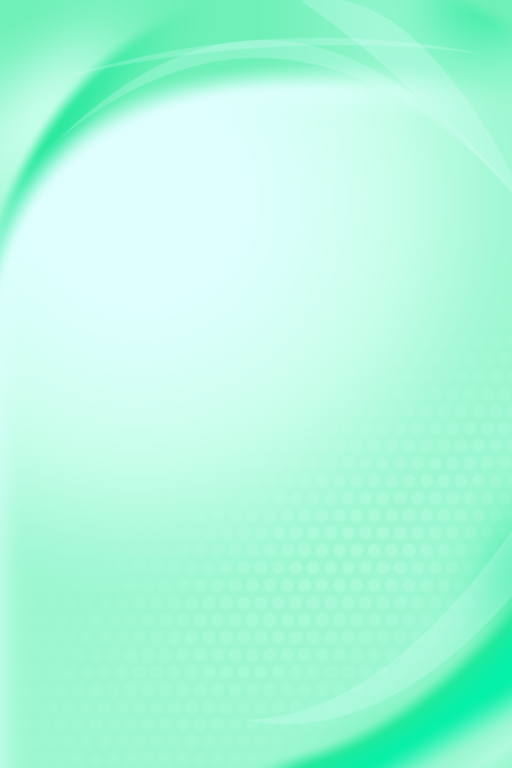
A Shadertoy shader for this background:

```glsl
// Mint backdrop: a pale radial glow framed by soft green sweeps at two corners.
// Sweeps are superellipse and parabola fields; thin veils lie between parabola
// pairs, and a staggered halftone fades in along the lower diagonal.

const vec3 ICE   = vec3(0.87, 1.00, 0.995);
const vec3 PALE  = vec3(0.80, 1.00, 0.93);
const vec3 MINT  = vec3(0.61, 0.97, 0.82);
const vec3 LEAF  = vec3(0.43, 0.94, 0.72);
const vec3 DEEP  = vec3(0.14, 0.91, 0.61);
const vec3 VIVID = vec3(0.02, 0.94, 0.66);

const vec2  GLOW_CENTER  = vec2(0.27, 1.11);
const vec2  INNER_CENTER = vec2(0.645, 0.72);
const vec2  INNER_RADII  = vec2(0.664, 0.605);
const vec2  OUTER_CENTER = vec2(0.645, 0.855);
const vec2  OUTER_RADII  = vec2(0.674, 0.693);
const float DOT_PITCH    = 0.034;
const float DOT_RADIUS   = 0.36;
const float DOT_ALPHA    = 0.15;
const float VEIL_ALPHA   = 0.24;

// Approximate distance to an open-bottomed superellipse; positive is outside.
float archDistance(vec2 p, vec2 center, vec2 radii, float power) {
    vec2 q = abs(vec2(p.x - center.x, max(p.y - center.y, 0.0))) / radii;
    return (pow(pow(q.x, power) + pow(q.y, power), 1.0 / power) - 1.0) * radii.y;
}

// Distance above a parabola given as (apex x, apex y, downward curvature).
float aboveArc(vec2 p, vec3 arc) {
    float dx = p.x - arc.x;
    float slope = 2.0 * arc.z * dx;
    return (p.y - arc.y + arc.z * dx * dx) / sqrt(1.0 + slope * slope);
}

// Coverage of the area between two parabolas.
float veil(vec2 p, vec3 upper, vec3 lower, float aa) {
    return smoothstep(-aa, aa, -aboveArc(p, upper))
         * smoothstep(-aa, aa, aboveArc(p, lower));
}

// Soft elliptical spot, turned by an angle.
float spot(vec2 p, vec2 center, vec2 size, float angle) {
    float c = cos(angle), s = sin(angle);
    vec2 d = p - center;
    d = vec2(c * d.x + s * d.y, c * d.y - s * d.x) / size;
    return exp(-dot(d, d));
}

vec3 radialGlow(vec2 p) {
    float r = length(p - GLOW_CENTER);
    vec3 color = mix(ICE, PALE, smoothstep(0.18, 0.52, r));
    return mix(color, MINT, smoothstep(0.42, 0.80, r));
}

// Staggered dots, strongest along a rising diagonal.
float halftone(vec2 p, float aa) {
    vec2 grid = p / DOT_PITCH;
    grid.x += 0.5 * mod(floor(grid.y), 2.0);
    float dist = length(fract(grid) - 0.5);
    float edge = aa / DOT_PITCH + 0.04;
    float fade = spot(p, vec2(0.68, 0.42), vec2(0.48, 0.20), 0.62);
    return fade * (1.0 - smoothstep(DOT_RADIUS - edge, DOT_RADIUS + edge, dist));
}

vec3 topSweep(vec3 color, vec2 p) {
    float inner = archDistance(p, INNER_CENTER, INNER_RADII, 2.5);
    float outer = archDistance(p, OUTER_CENTER, OUTER_RADII, 2.0);

    // Bright rim just inside the arch.
    float rim = exp(-pow((inner + 0.008) / 0.03, 2.0));
    color = mix(color, ICE, 0.5 * rim * (1.0 - smoothstep(0.6, 0.95, p.x)));

    // Green band, deepest at its left and outer side.
    vec3 band = mix(LEAF, MINT, smoothstep(0.45, 0.85, p.x));
    float depth = exp(-pow((outer + 0.025) / 0.045, 2.0));
    band = mix(band, DEEP, 0.9 * depth * (1.0 - smoothstep(0.08, 0.42, p.x)));
    band = mix(band, DEEP, 0.65 * spot(p, vec2(0.95, 1.49), vec2(0.13, 0.11), 0.0));
    color = mix(color, band, smoothstep(-0.005, 0.06, inner));

    // Lighter field outside the band, with a slanted highlight.
    vec3 field = mix(LEAF, MINT, smoothstep(1.48, 1.20, p.y));
    float shine = spot(p, vec2(0.08, 1.27), vec2(0.20, 0.09), 0.90);
    field = mix(field, PALE, 0.85 * shine);
    return mix(color, field, smoothstep(-0.018, 0.018, outer));
}

vec3 bottomSweep(vec3 color, vec2 p) {
    float rise = aboveArc(vec2(max(p.x, 0.469), p.y), vec3(0.469, 0.004, -1.08));
    float side = spot(p, vec2(1.03, 0.37), vec2(0.09, 0.14), -0.3);
    color = mix(color, DEEP, 0.75 * side);
    color = mix(color, LEAF, 0.45 * exp(-pow(rise / 0.045, 2.0)) * smoothstep(0.5, 0.75, p.x));

    vec3 green = mix(DEEP, VIVID, smoothstep(0.0, -0.07, rise));
    float below = dot(p - vec2(0.77, 0.0), normalize(vec2(0.6, -1.0)));
    vec3 corner = mix(MINT, PALE, 0.4 * spot(p, vec2(0.97, 0.03), vec2(0.12, 0.02), 0.6));
    green = mix(green, corner, smoothstep(-0.035, 0.05, below));
    return mix(color, green, smoothstep(0.016, -0.022, rise) * smoothstep(0.48, 0.61, p.x));
}

void mainImage(out vec4 fragColor, in vec2 fragCoord) {
    vec2 p = fragCoord / iResolution.xy * vec2(1.0, 1.5);
    float aa = 1.0 / iResolution.x;

    vec3 color = radialGlow(p);
    color = mix(color, PALE, DOT_ALPHA * 2.0 * halftone(p, aa));
    color = topSweep(color, p);
    color = bottomSweep(color, p);

    // Translucent veils: two across the top, one falling right, one below.
    float veils = veil(p, vec3(0.625, 1.426, 0.307), vec3(0.664, 1.412, 0.215), aa)
                + veil(p, vec3(0.512, 1.422, 1.23), vec3(0.504, 1.387, 1.05), aa)
                + veil(p, vec3(0.631, 1.503, 2.51), vec3(-0.078, 1.730, 0.522), aa)
                + veil(p, vec3(0.473, 0.094, -1.33), vec3(0.559, 0.086, -1.28), aa);
    color = mix(color, ICE, 1.0 - pow(1.0 - VEIL_ALPHA, veils));
    fragColor = vec4(color, 1.0);
}
```
